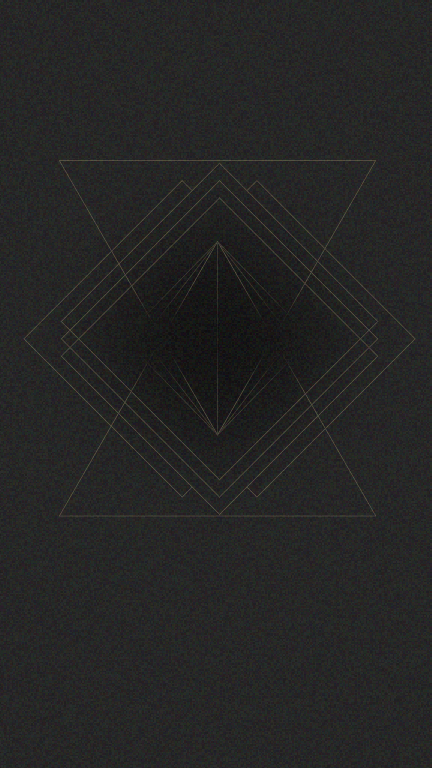
This background is drawn by a WebGL 2 fragment shader. Its source:

```glsl
#version 300 es
precision highp float;
// Fine gold line geometry over a dark round shadow on grainy charcoal.

#define CENTER vec2(0.002, 0.0596)  // figure centre, from the canvas centre
#define SQUARE_OFFSET vec2(0.0026, -0.0008) // squares sit slightly off the rays
#define HALF_SIZE 0.2060            // half diagonal of squares, half base of triangles
#define STACK_STEP 0.0226           // vertical step of the stacked squares
#define SIDE_STEP 0.0487            // horizontal shift of the side squares
#define BASE_Y 0.2315               // height of the triangle bases
#define APEX_Y 0.1260               // height of the triangle tips
#define LINE_WIDTH 0.0011
#define SOFTNESS 0.75               // width of the smoothed edge
#define SHADOW_RADIUS 0.150
#define GRAIN_ROWS 512.0
#define GRAIN 0.068

uniform vec2 u_resolution;
out vec4 fragColor;

const vec3 CHARCOAL = vec3(0.150, 0.151, 0.150);
const vec3 SHADOW = vec3(0.083, 0.082, 0.081);
const vec3 GOLD = vec3(0.370, 0.345, 0.275);

vec3 hash3(vec2 cell) {
    vec3 h = fract(cell.xyx * vec3(0.1031, 0.1030, 0.0973));
    h += dot(h, h.yxz + 33.33);
    return fract((h.xxy + h.yzz) * h.zyx);
}

// Signed distance to a square standing on its corner
float diamond(vec2 p) {
    return (abs(p.x) + abs(p.y) - HALF_SIZE) * 0.70711;
}

float segment(vec2 p, vec2 a, vec2 b) {
    vec2 ab = b - a;
    return length(p - a - ab * clamp(dot(p - a, ab) / dot(ab, ab), 0.0, 1.0));
}

// Antialiased coverage of a thin line
float stroke(float d) {
    float px = SOFTNESS / u_resolution.y;
    float edge = 0.5 * (LINE_WIDTH + px) - abs(d);
    return clamp(edge / px, 0.0, min(1.0, LINE_WIDTH / px));
}

// Three stacked squares, with two side squares visible outside them
float squareLines(vec2 p) {
    float ink = 0.0;
    float stack = 1.0;
    for (int i = -1; i <= 1; i++) {
        float d = diamond(p - vec2(0.0, float(i) * STACK_STEP));
        stack = min(stack, d);
        ink = max(ink, stroke(d));
    }
    float side = stroke(diamond(vec2(abs(p.x) - SIDE_STEP, p.y)));
    return max(ink, side * step(0.0, stack));
}

// Two opposed triangles and the fans of rays at their tips
float triangleLines(vec2 p) {
    float fade = smoothstep(0.005, 0.085, abs(p.y));
    float axis = stroke(segment(p, vec2(0.0, -APEX_Y), vec2(0.0, APEX_Y)));
    float ink = mix(0.22, 0.55, fade) * axis;
    for (int i = 0; i < 2; i++) {
        vec2 q = vec2(abs(p.x), i == 0 ? p.y : -p.y);
        vec2 tip = vec2(0.0, -APEX_Y);
        vec2 corner = vec2(HALF_SIZE, BASE_Y);
        ink = max(ink, stroke(segment(q, vec2(0.0, BASE_Y), corner)));
        ink = max(ink, fade * stroke(segment(q, tip, corner)));
        for (int k = 0; k < 2; k++) {
            float slope = 1.03 + 0.27 * float(k);
            float ray = stroke(segment(q, tip, vec2(APEX_Y / slope, 0.0)));
            ink = max(ink, 0.6 * fade * ray);
        }
    }
    return ink;
}

void main() {
    vec2 uv = gl_FragCoord.xy / u_resolution.y;
    vec2 p = uv - 0.5 * u_resolution / u_resolution.y - CENTER;

    // Soft shadow, between a circle and a diamond
    float r = mix(length(p), 0.8 * (abs(p.x) + abs(p.y)), 0.3);
    vec3 color = mix(CHARCOAL, SHADOW, exp(-pow(r / SHADOW_RADIUS, 2.6)));

    // Line work
    float ink = max(squareLines(p - SQUARE_OFFSET), triangleLines(p));
    color = mix(color, GOLD, 0.8 * ink);

    // Coloured film grain
    vec3 grain = hash3(floor(uv * GRAIN_ROWS)) - 0.5;
    color += GRAIN * mix(grain, vec3(grain.g), 0.15);

    fragColor = vec4(color, 1.0);
}
```
